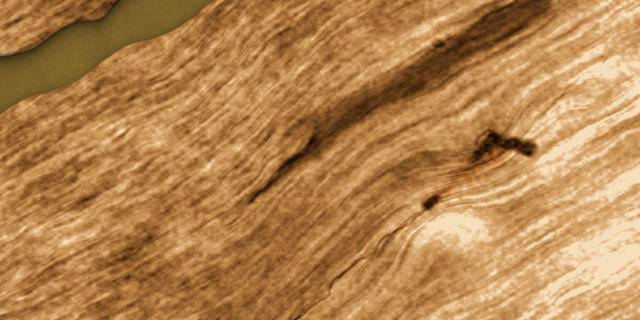
Write a Shadertoy shader that draws this texture.

```glsl
#define GRAIN_SLOPE 0.56
#define GRAIN_BEND 0.15
#define FINE_FREQ vec2(10.0, 80.0)
#define BROAD_FREQ vec2(5.0, 58.0)
#define GRAIN_CONTRAST 4.1
#define GRIT_CONTRAST 2.0
#define BASE_TONE 3.32
#define LIGHT_GAIN 2.3
#define RESIN_COLOR vec3(0.48, 0.38, 0.16)
#define BIG_KNOT vec2(1.56, 0.54)
#define SMALL_KNOT vec2(1.34, 0.367)

// Wood tones from charred to pale
const vec3 WOOD[7] = vec3[7](
    vec3(0.09, 0.04, 0.02), vec3(0.27, 0.15, 0.05), vec3(0.48, 0.30, 0.13),
    vec3(0.63, 0.41, 0.20), vec3(0.76, 0.55, 0.31), vec3(0.86, 0.67, 0.45),
    vec3(0.97, 0.87, 0.73));

float hash(vec2 p) {
    vec3 q = fract(p.xyx * 0.1031);
    q += dot(q, q.yzx + 33.33);
    return fract((q.x + q.y) * q.z);
}

float noise(vec2 p) {
    vec2 i = floor(p), f = fract(p);
    f = f * f * (3.0 - 2.0 * f);
    return mix(mix(hash(i), hash(i + vec2(1, 0)), f.x),
               mix(hash(i + vec2(0, 1)), hash(i + vec2(1, 1)), f.x), f.y);
}

// Signed fractal noise, roughly -0.5 to 0.5
float fbm(vec2 p) {
    float sum = 0.0, amp = 0.5;
    for (int i = 0; i < 4; i++) {
        sum += amp * (noise(p) - 0.5);
        p = mat2(1.6, 0.4, -0.4, 1.6) * p + 17.3;
        amp *= 0.5;
    }
    return sum;
}

// Distance to a tapered stroke
float stroke(vec2 p, vec2 a, vec2 b, float ra, float rb) {
    vec2 d = b - a;
    float h = clamp(dot(p - a, d) / dot(d, d), 0.0, 1.0);
    return length(p - a - d * h) - mix(ra, rb, h);
}

float inside(float d, float blur) {
    return 1.0 - smoothstep(-blur, blur, d);
}

// Gaussian bump stretched along the grain
float bump(vec2 p, vec2 center, vec2 size) {
    vec2 q = mat2(0.82, -0.57, 0.57, 0.82) * (p - center) / size;
    return exp(-dot(q, q));
}

// Coordinates along and across the grain, bent around knots
vec2 grainSpace(vec2 p) {
    float turn = p.x - 0.9 - 0.3 * (0.5 - p.y);
    float across = p.y - GRAIN_SLOPE * p.x - GRAIN_BEND * smoothstep(-0.35, 0.35, turn);
    across += 0.10 * bump(p, BIG_KNOT - vec2(0.05, 0.0), vec2(0.17, 0.10));
    across -= 0.10 * bump(p, SMALL_KNOT + vec2(0.03, -0.08), vec2(0.15, 0.09));
    across += 0.06 * bump(p, vec2(1.92, 0.72), vec2(0.16, 0.06));
    across += 0.035 * fbm(p * 5.0) + 0.022 * fbm(p * 18.0);
    return vec2(p.x + GRAIN_SLOPE * p.y, across) * 0.87;
}

vec3 woodColor(float tone) {
    tone = clamp(tone, 0.0, 5.999);
    int i = int(tone);
    return mix(WOOD[i], WOOD[i + 1], fract(tone));
}

void mainImage(out vec4 fragColor, in vec2 fragCoord) {
    vec2 p = fragCoord / iResolution.y;
    vec2 g = grainSpace(p);
    vec2 w = p + 0.05 * vec2(fbm(p * 16.0), fbm(p * 16.0 + 40.0));

    // Grain: fine on the left, broad on the right, crossed by short flecks
    float right = smoothstep(0.75, 1.2, p.x + 0.5 * (0.5 - p.y));
    float flecks = fbm(g * vec2(34.0, 55.0) + 9.0);
    float fine = fbm(g * FINE_FREQ) + 0.6 * flecks;
    float broad = 1.2 * fbm(g * BROAD_FREQ + 5.0) + 0.3 * flecks;
    float grain = mix(fine, broad, right);
    float grit = fbm(p * vec2(75.0, 90.0));

    // Broad light and stains
    float light = smoothstep(1.0, 2.0, p.x - 0.5 * (p.y - 0.3));
    float tone = BASE_TONE + LIGHT_GAIN * light + GRAIN_CONTRAST * grain + GRIT_CONTRAST * grit;
    tone += 2.0 * fbm(g * vec2(3.0, 9.0) + 31.0) + 1.8 * fbm(p * 7.0);
    tone += 0.7 * bump(p, vec2(0.2, 0.48), vec2(0.35, 0.18));
    tone += 0.5 * bump(p, vec2(0.85, 0.72), vec2(0.30, 0.10));
    tone -= 1.2 * bump(p, vec2(0.40, 0.21), vec2(0.16, 0.07));
    tone -= 0.9 * bump(p, vec2(0.25, 0.92), vec2(0.55, 0.12));
    tone -= 0.6 * bump(p, vec2(0.75, 0.15), vec2(0.30, 0.10));
    tone -= 0.8 * bump(p, vec2(0.95, 0.62), vec2(0.12, 0.06));
    tone += 1.0 * bump(p, SMALL_KNOT + vec2(0.04, -0.03), vec2(0.16, 0.09));

    // Dark heartwood streak
    float streak = min(stroke(w, vec2(0.79, 0.38), vec2(1.05, 0.61), 0.006, 0.034),
                       stroke(w, vec2(1.05, 0.61), vec2(1.68, 1.0), 0.034, 0.052));
    tone = mix(tone, 1.5 + 2.2 * grain + grit, 0.95 * inside(streak, 0.014));
    float rim = stroke(w, vec2(1.02, 0.645), vec2(1.60, 1.0), 0.004, 0.008);
    tone -= 1.0 * inside(rim, 0.008);
    tone -= 1.2 * inside(stroke(w, vec2(0.78, 0.37), vec2(0.98, 0.57), 0.004, 0.012), 0.012);
    tone -= 1.8 * inside(length((w - vec2(1.37, 0.87)) * vec2(0.8, 1.2)) - 0.016, 0.008);

    // Cracks and knots
    float crack = stroke(w, vec2(0.92, 0.0), SMALL_KNOT, 0.003, 0.005);
    tone -= 2.0 * inside(crack, 0.006);
    tone -= 1.5 * inside(stroke(w, vec2(1.68, 0.64), vec2(1.90, 0.82), 0.004, 0.002), 0.007);
    float stain = inside(stroke(w, SMALL_KNOT, BIG_KNOT, 0.010, 0.036), 0.028);
    tone -= 1.7 * stain;
    float knot = min(stroke(w, vec2(1.475, 0.505), vec2(1.54, 0.56), 0.014, 0.026),
                     stroke(w, vec2(1.54, 0.56), vec2(1.65, 0.535), 0.020, 0.022));
    knot = min(knot, abs(length(w - vec2(1.52, 0.565)) - 0.030) - 0.003);
    knot = min(knot, length((w - SMALL_KNOT) * vec2(0.75, 1.1)) - 0.022);
    tone = mix(tone, 0.45 + 3.0 * grit, 0.93 * inside(knot, 0.011));
    vec3 color = woodColor(tone) * mix(vec3(1.0), vec3(1.04, 0.95, 0.86), stain);

    // Resin channel with a shaded upper bank
    float wave = 0.012 * sin(p.x * 21.0) + 0.02 * fbm(p * 9.0);
    float low = p.y - (0.635 + 0.52 * p.x + wave);
    float high = p.y - (0.82 + 0.40 * p.x - wave + 0.05 * smoothstep(0.30, 0.39, p.x));
    float resin = inside(max(-low, high), 0.005);
    float shade = 1.0 - 0.55 * exp(-abs(high) * 35.0) - 0.25 * exp(-abs(low) * 70.0);
    color *= 1.0 - 0.75 * exp(-abs(high) * 140.0);
    color = mix(color, RESIN_COLOR * shade * (1.05 + 0.2 * fbm(p * 12.0) + 0.12 * grit), resin);

    fragColor = vec4(color, 1.0);
}
```
